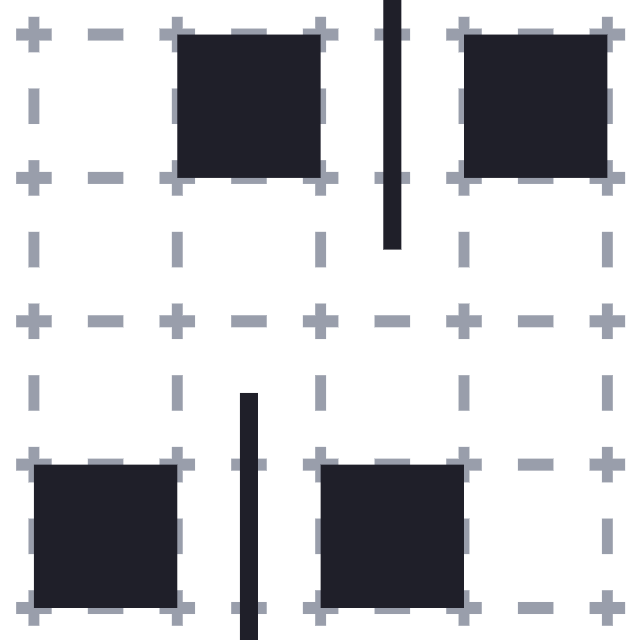
Give the GLSL for this pattern, as a Shadertoy shader.

```glsl
// A dashed grey grid with four dark tiles and two dark bars on white.
// Dashes come from folding space every half cell; the dark shapes are
// symmetric under a half turn, so only the upper half is described.

const vec3 WHITE = vec3(1.0);
const vec3 GREY = vec3(0.60, 0.62, 0.67);
const vec3 DARK = vec3(0.12, 0.12, 0.16);

const float CELL = 0.224;                 // grid spacing, in canvas units
const vec2 CENTER = vec2(0.501, 0.498);   // middle grid crossing

// Signed distance to a box with the given half size.
float boxDistance(vec2 p, vec2 halfSize) {
    vec2 d = abs(p) - halfSize;
    return length(max(d, 0.0)) + min(max(d.x, d.y), 0.0);
}

// Fold space into tiles centred on multiples of the period.
vec2 repeat(vec2 p, vec2 period) {
    return p - period * round(p / period);
}

float coverage(float dist, float pixel) {
    return clamp(0.5 - dist / pixel, 0.0, 1.0);
}

// Dashes along both axes; they cross at every grid point.
float dashedGrid(vec2 p) {
    float across = boxDistance(repeat(p, vec2(0.5, 1.0)), vec2(0.124, 0.042));
    float upright = boxDistance(repeat(p, vec2(1.0, 0.5)), vec2(0.038, 0.124));
    return min(across, upright);
}

// Two tiles and a bar that runs off the canvas, for the upper half.
float darkShapes(vec2 p) {
    vec2 fromTile = vec2(abs(p.x - 0.5) - 1.0, p.y - 1.5);
    float tiles = boxDistance(fromTile, vec2(0.5));
    float bar = boxDistance(p - vec2(0.5, 2.0), vec2(0.063, 1.5));
    return min(tiles, bar);
}

void mainImage(out vec4 fragColor, in vec2 fragCoord) {
    float size = min(iResolution.x, iResolution.y);
    vec2 uv = (fragCoord - 0.5 * iResolution.xy) / size + 0.5;
    vec2 p = (uv - CENTER) / CELL;
    float pixel = 1.0 / (size * CELL);

    // Half turn maps the lower half onto the upper one.
    vec2 turned = p.y < 0.0 ? -p : p;

    vec3 color = mix(WHITE, GREY, coverage(dashedGrid(p), pixel));
    color = mix(color, DARK, coverage(darkShapes(turned), pixel));
    fragColor = vec4(color, 1.0);
}
```
